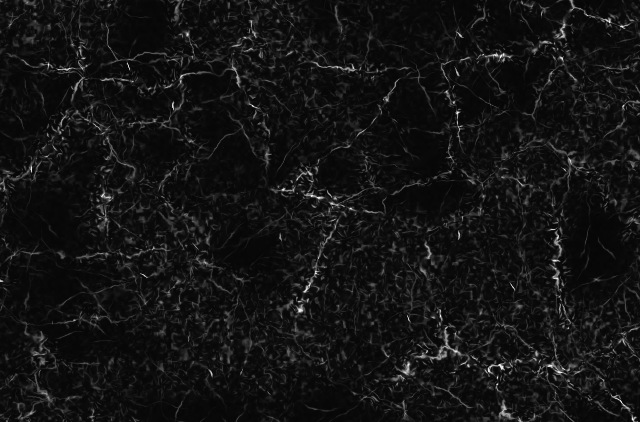
Give the GLSL for this texture, as a Shadertoy shader.

```glsl
const float BASE = 0.022;
const float CLOUD_LIGHT = 0.030;
const float FILAMENT_LIGHT = 0.20;
const float HAIR_LIGHT = 0.25;
const float CRUMB_LIGHT = 0.85;
const float VEIN_LIGHT = 0.50;
const float FLECK_LIGHT = 0.80;

const float VEIN_SCALE = 3.4;
const float VEIN_WIDTH = 0.0025;
const float BAND_WIDTH = 0.019;
const float HAIR_WIDTH = 0.0019;
const float CRUMB_WIDTH = 0.0020;
const float FLECK_WIDTH = 0.0034;
const float FLECK_ANGLE = 2.1;
const float PI = 3.14159;

vec2 hash2(vec2 p) {
    vec3 q = fract(p.xyx * vec3(0.1031, 0.1030, 0.0973));
    q += dot(q, q.yzx + 33.33);
    return fract((q.xx + q.yz) * q.zy);
}

float noise(vec2 p) {
    vec2 i = floor(p), f = fract(p);
    f = f * f * (3.0 - 2.0 * f);
    float low = mix(hash2(i).x, hash2(i + vec2(1, 0)).x, f.x);
    float high = mix(hash2(i + vec2(0, 1)).x, hash2(i + vec2(1, 1)).x, f.x);
    return mix(low, high, f.y);
}

float fbm(vec2 p) {
    float sum = 0.0, amp = 0.533;
    for (int i = 0; i < 4; i++) {
        sum += amp * noise(p);
        p = mat2(1.6, 1.2, -1.2, 1.6) * p + 17.3;
        amp *= 0.5;
    }
    return sum;
}

vec2 fbm2(vec2 p) {
    return vec2(fbm(p), fbm(p + 43.7)) - 0.5;
}

// Soft line profile
float line(float d, float width) {
    return exp(-d * d / (width * width));
}

// Distance to the nearest cell border
float cellEdge(vec2 p) {
    vec2 cell = floor(p), near1 = vec2(9.0), near2 = vec2(9.0);
    for (int y = -1; y <= 1; y++)
    for (int x = -1; x <= 1; x++) {
        vec2 id = cell + vec2(x, y);
        vec2 r = id + hash2(id + 5.0) - p;
        if (dot(r, r) < dot(near1, near1)) {
            near2 = near1;
            near1 = r;
        } else if (dot(r, r) < dot(near2, near2)) {
            near2 = r;
        }
    }
    return dot(0.5 * (near1 + near2), normalize(near2 - near1));
}

// Scattered tapered strokes, one per grid cell
float strokes(vec2 p, float density, float halfLength, float width,
              float angle, float spread, float seed) {
    vec2 q = p * density, cell = floor(q);
    float light = 0.0;
    for (int y = -1; y <= 1; y++)
    for (int x = -1; x <= 1; x++) {
        vec2 id = cell + vec2(x, y);
        vec2 d = q - id - hash2(id + seed);
        vec2 rnd = hash2(id + seed + 71.0);
        float a = angle + spread * (rnd.x - 0.5);
        vec2 along = vec2(cos(a), sin(a));
        float t = dot(d, along) / (halfLength * (0.4 + 0.6 * rnd.y));
        float side = dot(d, vec2(-along.y, along.x)) / density;
        float taper = max(1.0 - t * t, 0.0);
        float strength = taper * hash2(id + seed + 137.0).x;
        light = max(light, strength * line(side, width * (0.6 + 0.4 * taper)));
    }
    return light;
}

void mainImage(out vec4 fragColor, in vec2 fragCoord) {
    vec2 p = fragCoord / iResolution.y + 3.0;
    vec2 bend = fbm2(p * 3.0);
    vec2 jag = fbm2(p * 30.0);

    // Dark ground with faint clouds
    float cloud = fbm(p * 5.0 + 9.0);
    float patches = smoothstep(0.3, 0.68, cloud);
    float grain = noise(p * 120.0);
    float light = BASE + CLOUD_LIGHT * cloud * (0.3 + 1.4 * grain);

    // Fine crumbling filaments
    vec2 wisp = p + 0.05 * bend + 0.012 * jag;
    float filament = line(noise(wisp * 30.0) - 0.5, 0.05);
    filament += 0.8 * line(noise(wisp.yx * 58.0 + 8.0) - 0.5, 0.08);
    light += FILAMENT_LIGHT * filament * patches * smoothstep(0.4, 0.9, grain);

    // Thin broken hairlines
    vec2 curved = p + 0.14 * bend + 0.022 * jag;
    float gaps = smoothstep(0.25, 0.75, noise(p * 70.0 + 5.0));
    float hair = 0.0;
    for (int i = 0; i < 3; i++) {
        float k = float(i);
        hair += strokes(curved, 5.0 + 3.5 * k, 0.8, HAIR_WIDTH, 0.0, 2.0 * PI, 19.0 * k);
    }
    light += HAIR_LIGHT * hair * (0.25 + 0.9 * gaps);

    // Broken vein network: strong veins, then weaker ones
    float broken = smoothstep(0.35, 0.75, noise(p * 48.0 + 12.0));
    float band = 0.0;
    for (int i = 0; i < 2; i++) {
        float k = float(i), scale = VEIN_SCALE * (1.0 + 0.7 * k);
        vec2 warped = p + 0.2 * bend + 0.035 * jag + 7.3 * k;
        float edge = cellEdge(warped * scale) / scale;
        float present = smoothstep(0.3, 0.62, noise(p * 4.5 + 31.0 + 9.0 * k));
        present *= 1.0 - 0.45 * k;
        light += VEIN_LIGHT * line(edge, VEIN_WIDTH) * present * (0.15 + broken);
        band = max(band, line(edge, BAND_WIDTH) * present);
    }

    // Crumbs gathered around the veins
    float crumbMask = band * smoothstep(0.3, 0.65, noise(p * 17.0)) + 0.16 * patches;
    vec2 crumbled = p + 0.025 * jag;
    float crumbs = strokes(crumbled, 50.0, 0.6, CRUMB_WIDTH, 0.0, 2.0 * PI, 3.0);
    crumbs += 0.7 * strokes(crumbled, 77.0, 0.6, CRUMB_WIDTH, 0.0, 2.0 * PI, 53.0);
    light += CRUMB_LIGHT * crumbs * crumbMask;

    // Sparse bright flecks
    float fleck = strokes(p + 0.02 * jag, 8.0, 0.22, FLECK_WIDTH, FLECK_ANGLE, 1.6, 87.0);
    light += FLECK_LIGHT * smoothstep(0.5, 1.0, fleck);

    fragColor = vec4(vec3(min(light, 0.92)), 1.0);
}
```
